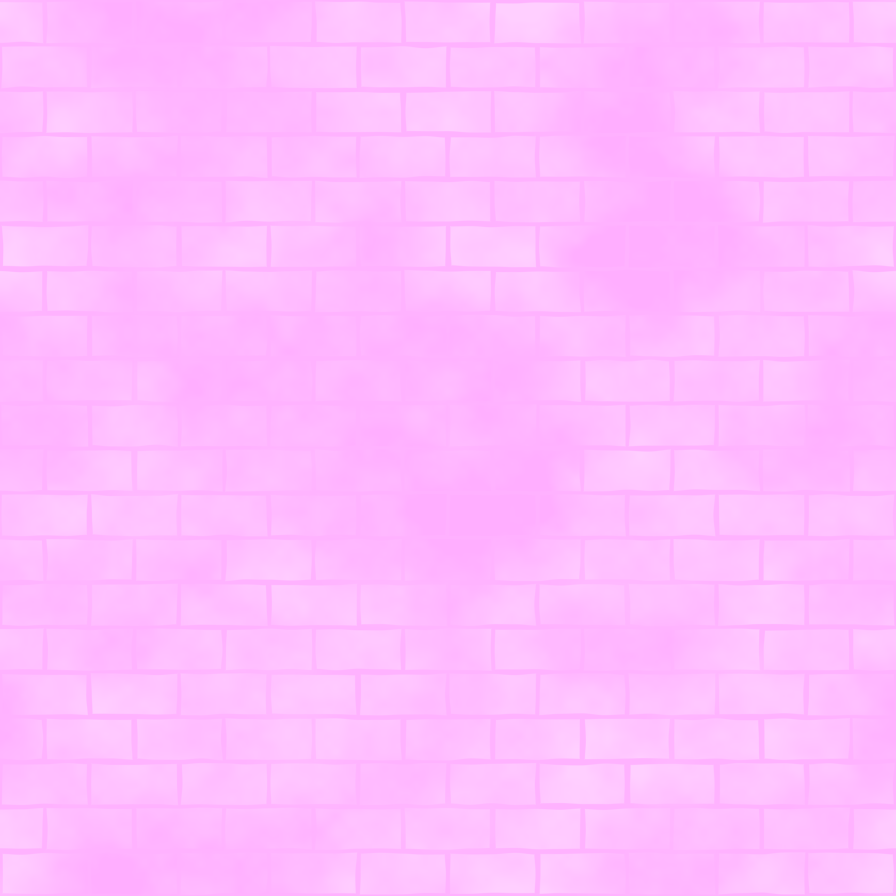
Give the GLSL for this texture, as a Shadertoy shader.

```glsl
// Pale pink brick wall in running bond, 10 bricks across and 20 courses down.
// Tiling cloud noise tints the bricks; each brick has its own slight shade,
// and the thin joints wobble in width and fade a little in places.

float hash(vec2 p) {
    return fract(sin(dot(p, vec2(127.1, 311.7))) * 43758.5453);
}

// Value noise whose lattice wraps after the given period
float tiledNoise(vec2 p, float period, float seed) {
    vec2 cell = floor(p), f = fract(p);
    f = f * f * (3.0 - 2.0 * f);
    vec2 a = mod(cell, period) + seed, b = mod(cell + 1.0, period) + seed;
    return mix(mix(hash(a), hash(vec2(b.x, a.y)), f.x),
               mix(hash(vec2(a.x, b.y)), hash(b), f.x), f.y);
}

float clouds(vec2 uv) {
    float sum = 0.0, total = 0.0, weight = 1.0, freq = 7.0;
    for (int i = 0; i < 5; i++) {
        sum += weight * tiledNoise(uv * freq, freq, 5.0 + 23.0 * float(i));
        total += weight;
        weight *= 0.58;
        freq *= 2.0;
    }
    return sum / total;
}

void mainImage(out vec4 fragColor, in vec2 fragCoord) {
    vec2 uv = fragCoord / iResolution.xy;

    // Brick layout: odd courses shift by half a brick
    vec2 grid = uv * vec2(10.0, 20.0);
    grid.x += 0.5 * mod(floor(grid.y), 2.0);
    vec2 brick = mod(floor(grid), vec2(10.0, 20.0));
    vec2 local = fract(grid);
    float shade = hash(brick + 3.7);

    // Distance to the nearest joint line, with a worn, uneven edge
    vec2 edge = min(local, 1.0 - local) * vec2(0.1, 0.05);
    float wobble = tiledNoise(local * vec2(4.0, 2.0), 64.0, 9.0 * shade + brick.x + 13.0 * brick.y);
    float cloud = clouds(uv);
    float halfWidth = 0.0013 + 0.0022 * wobble + 0.003 * max(cloud - 0.55, 0.0);
    float soft = max(0.0009, 0.75 / iResolution.y);
    float joint = 1.0 - smoothstep(halfWidth - soft, halfWidth + soft, min(edge.x, edge.y));

    // Joints fade in patches and stay clearer where the wall is pale
    float patches = tiledNoise(uv * 12.0, 12.0, 91.0);
    joint *= mix(0.6, 1.0, smoothstep(0.1, 0.6, patches + 0.8 * (cloud - 0.5)));

    // Only the green channel varies, from deep to pale pink
    float brickGreen = clamp(0.729 + 0.25 * (cloud - 0.5) + 0.014 * (shade - 0.5), 0.682, 0.81);
    fragColor = vec4(1.0, mix(brickGreen, 0.698, joint), 1.0, 1.0);
}
```
